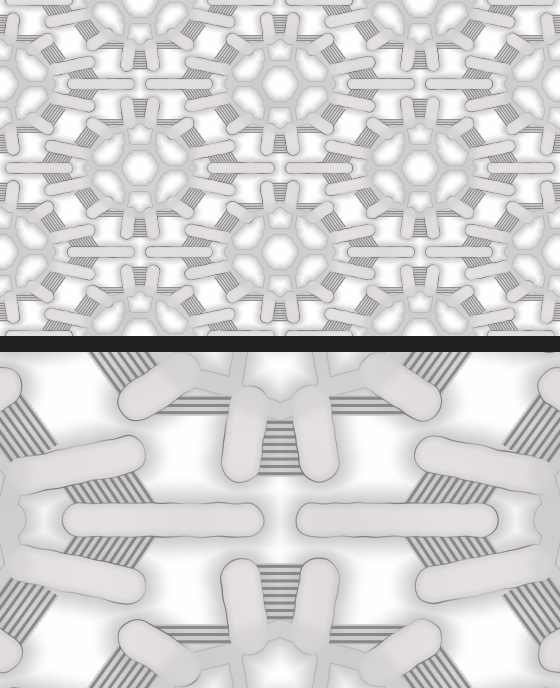
Top: the whole. Bottom: its middle third, enlarged.
A WebGL 2 fragment shader for this pattern:

```glsl
#version 300 es
precision highp float;
// Interlocking pale snowflake lattices: rounded arms, hexagonal webbing and dark ladders.
// Two staggered grids of mirrored motifs, 2 x 2 repeats each, are built from capsule distances;
// the gaps glow white away from the shapes, and wrapped gradient noise roughens the edges.
uniform vec2 u_resolution;
out vec4 outColor;

const vec2 SHEET = vec2(768.0, 462.0); // design units over the whole canvas
const vec2 PERIOD = SHEET / 2.0;

float capsule(vec2 p, vec2 a, vec2 b, float radius) {
  vec2 pa = p - a, ba = b - a;
  return length(pa - ba * clamp(dot(pa, ba) / dot(ba, ba), 0.0, 1.0)) - radius;
}

vec2 gradient(vec2 cell, vec2 wrap) {
  cell = mod(cell, wrap);
  float angle = 6.28318 * fract(sin(dot(cell, vec2(27.17, 91.73))) * 4375.85);
  return vec2(cos(angle), sin(angle));
}

// Gradient noise over the sheet, repeating after a whole number of cells
float noise(vec2 uv, vec2 cells) {
  vec2 p = uv * cells, i = floor(p), f = p - i;
  vec2 s = f * f * f * (f * (f * 6.0 - 15.0) + 10.0);
  vec2 e = vec2(1.0, 0.0);
  float low = mix(dot(gradient(i, cells), f), dot(gradient(i + e, cells), f - e), s.x);
  float high = mix(dot(gradient(i + e.yx, cells), f - e.yx),
                   dot(gradient(i + 1.0, cells), f - 1.0), s.x);
  return mix(low, high, s.y);
}

// Hexagonal core and the cells around it, in one mirrored quadrant
float webbing(vec2 p) {
  float d = capsule(p, vec2(32, 0), vec2(16, 27), 4.0);
  d = min(d, capsule(p, vec2(0, 28), vec2(16, 28), 4.0));
  d = min(d, min(length(p - vec2(32, 0)), length(p - vec2(16, 27))) - 7.5);
  d = min(d, capsule(p, vec2(32, 0), vec2(64, 0), 3.0));
  d = min(d, capsule(p, vec2(16, 27), vec2(21, 55), 3.2));
  d = min(d, capsule(p, vec2(21, 55), vec2(44, 49), 4.5));
  d = min(d, capsule(p, vec2(0, 66), vec2(20, 58), 4.0));
  d = min(d, capsule(p, vec2(44, 49), vec2(71, 22), 4.5));
  d = min(d, capsule(p, vec2(66, 0), vec2(71, 21), 4.5));
  return min(d, length(p - vec2(67, 0)) - 9.0);
}

// Round-ended arms that grow out of the webbing
float arms(vec2 p) {
  float d = capsule(p, vec2(14, 63), vec2(18, 89), 9.0);
  d = min(d, capsule(p, vec2(45, 48), vec2(65, 61), 9.0));
  d = min(d, capsule(p, vec2(75, 20), vec2(122, 30), 8.5));
  return min(d, capsule(p, vec2(100, 0), vec2(177, 0), 7.7));
}

// Parallel rungs along "rung", stacked along "rail": x is ink, y is the shaded backing
vec2 ladder(vec2 p, vec2 corner, vec2 rail, vec2 rung, float count, float px) {
  vec2 q = inverse(mat2(rail, rung)) * (p - corner);
  float spacing = abs(rail.x * rung.y - rail.y * rung.x) / length(rung) / count;
  float d = abs(fract(q.x * count) - 0.5) * spacing - 0.7;
  vec2 inside = step(abs(q - 0.5), vec2(0.5));
  return inside.x * inside.y * vec2(1.0 - smoothstep(-0.5 * px, 0.5 * px, d), 1.0);
}

vec2 ladders(vec2 p, float px) {
  vec2 ink = ladder(p, vec2(0, 69), vec2(0, 27), vec2(18, 0), 8.0, px);
  ink = max(ink, ladder(p, vec2(18, 58), vec2(0, 10), vec2(42, 0), 3.0, px));
  ink = max(ink, ladder(p, vec2(53, 47), vec2(20, 13), vec2(18, -25), 7.0, px));
  return max(ink, ladder(p, vec2(86, 24), vec2(35, 6), vec2(16, -24), 10.0, px));
}

void main() {
  vec2 uv = gl_FragCoord.xy / u_resolution;
  float px = SHEET.y / u_resolution.y;
  float web = 1e3, arm = 1e3;
  vec2 steps = vec2(0.0);

  // Nearest motif of each staggered grid
  for (int i = 0; i < 2; i++) {
    vec2 center = i == 0 ? vec2(0.5, 0.0) : vec2(0.0, 0.5);
    vec2 p = abs(fract(uv * 2.0 - center + 0.5) - 0.5) * PERIOD;
    web = min(web, webbing(p));
    arm = min(arm, arms(p));
    steps = max(steps, ladders(p, px));
  }
  float rough = noise(uv, vec2(96, 58));
  float patchy = noise(uv, vec2(48, 29));
  float cloud = noise(uv, vec2(14, 8));
  web += 0.5 * rough;
  arm += 0.8 * rough;

  // Glowing gaps, shaded towards the shapes
  float gap = max(min(web, arm), 0.0);
  vec3 color = mix(vec3(0.79, 0.785, 0.785), vec3(0.995), smoothstep(-3.0, 13.0, gap));

  // Webbing with a faint rim
  vec3 webColor = vec3(0.815, 0.81, 0.81) + 0.03 * cloud;
  float rim = 1.0 - smoothstep(0.0, 0.3 + 0.6 * px, abs(web));
  color = mix(color, webColor, 1.0 - smoothstep(-0.5 * px, 0.5 * px, web));
  color = mix(color, vec3(0.6), 0.4 * rim);

  // Ladders on their shaded backing
  color = mix(color, vec3(0.77), 0.75 * steps.y);
  color = mix(color, vec3(0.47), 0.8 * steps.x);

  // Arms: soft face, fine patchy outline that fades where they join the webbing
  float loose = smoothstep(-2.0, 6.0, web);
  vec3 armColor = mix(vec3(0.83, 0.82, 0.82), vec3(0.885, 0.87, 0.868), smoothstep(0.0, 4.0, -arm));
  armColor = mix(webColor, armColor + 0.03 * cloud, 0.4 + 0.6 * loose);
  color = mix(color, armColor, 1.0 - smoothstep(-0.5 * px, 0.5 * px, arm));
  float outline = 1.0 - smoothstep(0.0, 0.3 + 0.6 * px, abs(arm));
  float wear = clamp(0.6 + 0.9 * patchy, 0.2, 0.9);
  color = mix(color, vec3(0.46), wear * loose * outline);

  outColor = vec4(color, 1.0);
}
```
